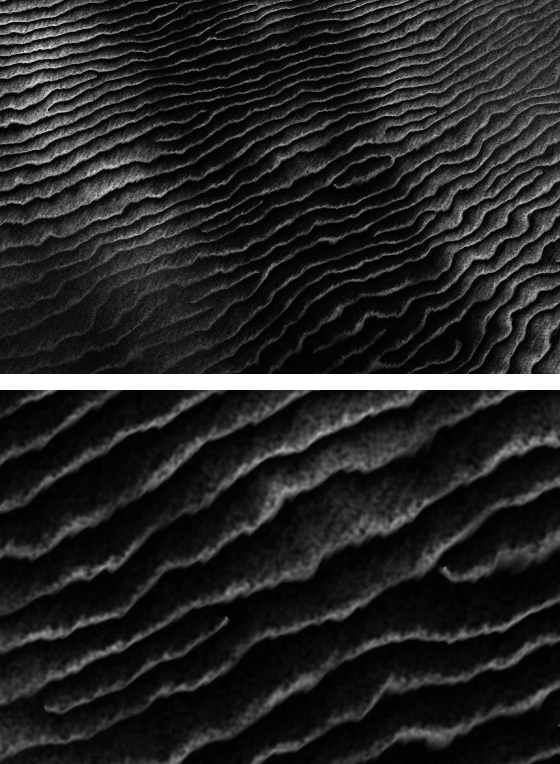
Top: the whole. Bottom: its middle third, enlarged.
Reproduce this texture procedurally as a WebGL 1 fragment shader.

```glsl
precision highp float;
// Draws wind-rippled dark sand: thin lit crests receding under two slanting bands of light.
uniform vec2 u_resolution;

vec2 hash2(vec2 p) {
  vec2 q = vec2(dot(p, vec2(127.1, 311.7)), dot(p, vec2(269.5, 183.3)));
  return fract(sin(q) * 43758.5);
}

float corner(vec2 cell, vec2 offset) {
  return dot(hash2(cell) * 2.0 - 1.0, offset);
}

float gradientNoise(vec2 p) {
  vec2 i = floor(p), f = fract(p);
  vec2 u = f * f * f * (f * (f * 6.0 - 15.0) + 10.0);
  vec2 e = vec2(1.0, 0.0);
  return mix(mix(corner(i, f), corner(i + e, f - e), u.x),
             mix(corner(i + e.yx, f - e.yx), corner(i + 1.0, f - 1.0), u.x), u.y);
}

float bump(float d, float width) {
  return exp(-d * d / (width * width));
}

// Pairs of opposite dislocations, where crests fork and rejoin.
float forks(vec2 s) {
  float turn = 0.0;
  for (int i = 0; i < 18; i++) {
    vec2 r = hash2(vec2(float(i), 7.0));
    vec2 a = s - r * vec2(1.5, 1.0);
    vec2 b = a - vec2(0.1 + 0.1 * r.y, 0.06 * r.x - 0.1);
    turn += atan(a.y, a.x) - atan(b.y, b.x);
  }
  return turn / 6.28318;
}

// Ripple count from far to near; spacing grows toward the viewer.
float ripplePhase(vec2 s) {
  float side = s.x - 0.75;
  float bend = max(s.x - 0.85, 0.0);
  side += 0.3 * min(side, 0.0) * min(side, 0.0);
  float depth = s.y + side * (0.22 + 0.42 * s.y) + 0.4 * bend * bend;
  float phase = log(max(0.025 + 0.042 * depth, 0.01)) / 0.042;
  phase += 1.4 * gradientNoise(s * vec2(3.0, 4.5));
  phase += (0.5 + 0.6 * smoothstep(0.8, 1.3, s.x)) * gradientNoise(s * vec2(9.0, 11.0) + 5.0);
  phase += 0.35 * gradientNoise(s * vec2(24.0, 20.0));
  return phase + forks(s);
}

// Two diagonal bands, a glow near the centre and a pale right side.
float sunlight(vec2 s) {
  float wander = 0.1 * gradientNoise(s * 4.0 + 2.0);
  float left = s.x - 0.06 - 0.45 * s.y + wander;
  float right = s.x - 0.95 - 0.5 * s.y + wander;
  float light = 0.65 * bump(left, 0.15) * (1.0 - 0.45 * smoothstep(0.6, 0.85, s.y));
  light += 0.5 * bump(right, 0.1);
  light += 0.58 * smoothstep(0.0, 0.2, right) * (1.0 - 0.35 * smoothstep(0.4, 0.8, s.y));
  light += 0.35 * bump(length((s - vec2(0.79, 0.38)) * vec2(1.0, 0.8)), 0.09);
  light += 0.4 * bump(length(s - vec2(0.7, 0.03)), 0.07);
  light += 0.3 * (1.0 - smoothstep(0.0, 0.35, s.x));
  return 0.06 + light * (1.0 + 0.7 * gradientNoise(s * 6.0 + 9.0));
}

void main() {
  // Scene coordinates: y runs down from the far edge.
  vec2 s = vec2(gl_FragCoord.x, u_resolution.y - gl_FragCoord.y) / u_resolution.y;

  // Wind-blown streaks and sand grain.
  float along = dot(s, vec2(0.45, -0.89));
  float across = dot(s, vec2(0.89, 0.45));
  float streak = gradientNoise(vec2(across * 130.0, along * 36.0));
  float grain = gradientNoise(s * 200.0) + 0.5 * gradientNoise(s * 95.0 + 31.0);

  // Each ripple brightens slowly to its crest, then drops into shadow.
  float f = fract(ripplePhase(s) + 0.14 * streak + 0.04 * grain);
  float drop = 1.0 - smoothstep(0.86, 1.0, f);
  float face = smoothstep(0.05, 0.75, f) * drop;
  float crest = pow(smoothstep(0.52, 0.88, f), 2.5) * drop;

  // Blurred, grainy ground at the near left and far right.
  float nearHaze = smoothstep(0.5, 0.78, s.y) * (1.0 - smoothstep(0.45, 0.75, s.x));
  float farHaze = smoothstep(1.0, 1.4, s.x) * (1.0 - smoothstep(0.15, 0.6, s.y));
  float haze = max(0.75 * nearHaze, 0.6 * farHaze);

  float light = sunlight(s);
  float broken = clamp(0.8 + 1.4 * gradientNoise(s * vec2(13.0, 17.0) + 40.0), 0.15, 1.3);
  float tone = light * (0.02 + 0.56 * mix(face, 0.5, haze));
  tone += crest * broken * (0.36 + 0.05 * light) * (1.0 - 0.95 * haze);
  tone *= max(1.0 + 0.75 * grain + 0.6 * streak, 0.1);

  // Shadow gathers at the near edge.
  float shade = smoothstep(0.7, 1.0, s.y) * bump(s.x - 0.85, 0.4);
  shade = max(shade, 0.6 * smoothstep(0.6, 0.95, s.y) * (1.0 - smoothstep(0.0, 0.3, s.x)));
  tone = 0.008 + tone * (1.0 - 0.7 * shade) + 0.015 * grain;

  // Soft shoulder keeps the brightest sand grey.
  tone = 1.15 * tone / (1.0 + 0.55 * tone);
  gl_FragColor = vec4(vec3(clamp(tone, 0.0, 1.0)), 1.0);
}
```
